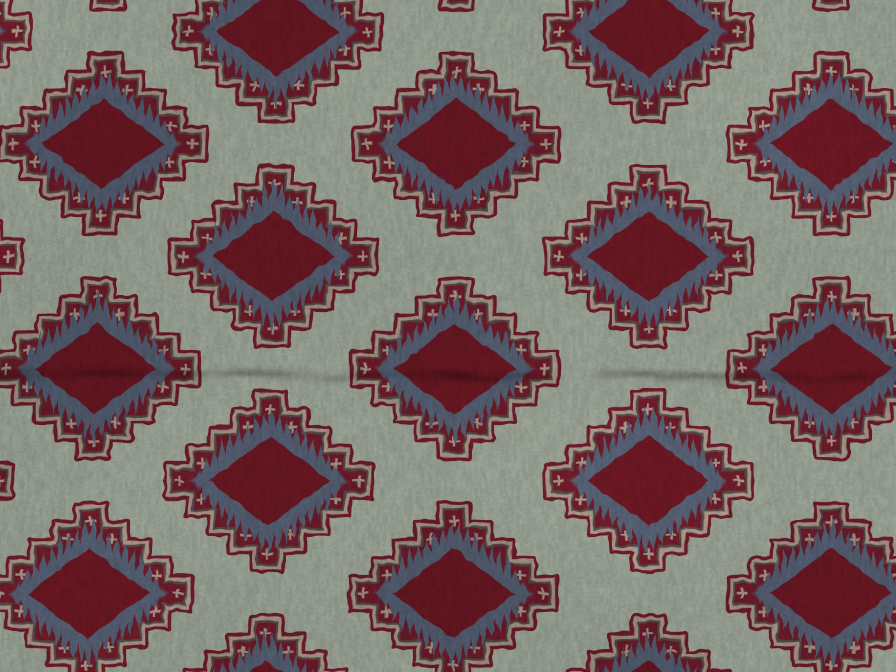
A Shadertoy shader for this pattern:

```glsl
// Worn pile rug: staggered stepped medallions with serrated diamonds on a pale field.

// Lengths are fractions of the canvas height.
const vec3 FIELD   = vec3(0.565, 0.595, 0.548);
const vec3 CRIMSON = vec3(0.400, 0.100, 0.150);
const vec3 HEART   = vec3(0.385, 0.085, 0.125);
const vec3 BLUE    = vec3(0.305, 0.345, 0.415);
const vec3 CREAM   = vec3(0.600, 0.545, 0.490);
const vec3 SHADOW  = vec3(0.310, 0.270, 0.270);

const int   COLUMNS = 6;
const float FIRST_COLUMN = -0.1398;
const float COLUMN_PITCH = 0.2752;
const float FIRST_ROW = 0.953;
const float ROW_PITCH = 0.1672;      // offset between neighbouring columns
const float COLUMN_DRIFT[6] = float[6](0.012, 0.007, -0.007, -0.009, 0.004, 0.001);
const float LEAN = 0.039;            // slant of the leftmost column

const int   STEPS = 5;
const vec2  TOP_STEP = vec2(0.0278, 0.1372);
const vec2  STEP_SIZE = vec2(0.0323, -0.0271);
const float CORNER = 0.005;
const float LINE = 0.0054;           // crimson, then cream, then shadow
const vec2  DIAMOND = vec2(0.0903, 0.0677);
const float BAND = 1.29;             // blue band edge relative to the diamond
const float TOOTH_HEIGHT = 0.36;
const float TOOTH_PITCH = 0.0122;
const vec2  TOP_CROSS = vec2(0.0, 0.1076);
const vec2  CROSS_STEP = vec2(0.0333, -0.0269);
const vec2  CROSS_ARM = vec2(0.0080, 0.0019);
const float FOLD_Y = 0.441;

float hash(vec2 p) {
    p = fract(p * vec2(0.1031, 0.1137));
    p += dot(p, p.yx + 33.33);
    return fract((p.x + p.y) * p.x * 7.31);
}

float noise(vec2 p) {
    vec2 i = floor(p), f = fract(p);
    f = f * f * (3.0 - 2.0 * f);
    return mix(mix(hash(i), hash(i + vec2(1, 0)), f.x),
               mix(hash(i + vec2(0, 1)), hash(i + vec2(1, 1)), f.x), f.y);
}

float fill(float d) {
    return clamp(0.5 - d * iResolution.y / 1.3, 0.0, 1.0);
}

float box(vec2 p, vec2 halfSize) {
    vec2 q = abs(p) - halfSize;
    return length(max(q, 0.0)) + min(max(q.x, q.y), 0.0);
}

// Offset to the nearest medallion; its column and row are returned in id.
vec2 nearestMedallion(vec2 p, out vec2 id) {
    vec2 best = vec2(9.0);
    for (int i = 0; i < COLUMNS; i++) {
        float c = float(i);
        float lean = LEAN * (1.0 - smoothstep(0.0, 4.0, c));
        float x = FIRST_COLUMN + COLUMN_PITCH * c + COLUMN_DRIFT[i] + lean * (p.y - 0.453);
        float y0 = FIRST_ROW - ROW_PITCH * mod(c, 2.0);
        float row = round((p.y - y0) / (2.0 * ROW_PITCH));
        vec2 q = p - vec2(x, y0 + row * 2.0 * ROW_PITCH);
        if (dot(abs(q), 1.0 / DIAMOND) < dot(abs(best), 1.0 / DIAMOND)) {
            best = q;
            id = vec2(c, row);
        }
    }
    return best;
}

float steppedOutline(vec2 p) {
    float d = 9.0;
    for (int k = 0; k < STEPS; k++)
        d = min(d, box(p, TOP_STEP + STEP_SIZE * float(k) - CORNER) - CORNER);
    return d;
}

// One cross per step, leaving the middle step to the teeth.
float crosses(vec2 p) {
    float d = 9.0;
    for (int k = 0; k < STEPS; k++) {
        if (k == 2) continue;
        vec2 q = abs(p) - (TOP_CROSS + CROSS_STEP * float(k));
        d = min(d, min(box(q, CROSS_ARM), box(q, CROSS_ARM.yx)));
    }
    return d;
}

vec3 medallion(vec3 ground, vec2 p, vec2 id) {
    float d = steppedOutline(p);
    vec3 color = mix(ground, CRIMSON, fill(d));
    color = mix(color, CREAM, fill(d + LINE));
    color = mix(color, SHADOW, fill(d + 2.0 * LINE));
    color = mix(color, CRIMSON, fill(d + 2.6 * LINE));
    color = mix(color, CREAM, fill(crosses(p)));

    // Serrated band around the plain heart
    float m = dot(abs(p), 1.0 / DIAMOND);
    float tooth = abs(2.0 * fract(p.x / TOOTH_PITCH + hash(id)) - 1.0);
    tooth *= 0.75 + 0.5 * noise(vec2(p.x / TOOTH_PITCH, sign(p.y) * 7.0) + id * 19.0);
    tooth *= 1.0 - smoothstep(0.085, 0.115, abs(p.x));
    color = mix(color, BLUE, fill((m - BAND - TOOTH_HEIGHT * tooth) * 0.02));
    color = mix(color, HEART, fill((m - 1.0) * 0.054));
    return mix(ground, color * (0.95 + 0.1 * hash(id + 4.7)), fill(d));
}

void mainImage(out vec4 fragColor, in vec2 fragCoord) {
    vec2 p = fragCoord / iResolution.y;

    // Hand-knotted wobble of every edge
    vec2 wobble = vec2(noise(p * 95.0), noise(p * 95.0 + 41.0)) - 0.5;
    vec2 id = vec2(0.0);
    vec2 q = nearestMedallion(p, id) + wobble * 0.0045;
    vec3 color = medallion(FIELD, q, id);

    // Pile streaks, broad fading and a horizontal fold
    float streak = noise(p * vec2(240.0, 75.0)) - 0.5;
    float grain = noise(p * 330.0 + 17.0) - 0.5;
    float fade = noise(p * 3.5 + 5.0) - 0.5;
    color *= 1.0 + 0.09 * streak + 0.08 * grain + 0.07 * fade;
    float foldOffset = p.y - FOLD_Y - 0.008 * (noise(vec2(p.x * 14.0, 2.0)) - 0.5);
    float fold = exp(-pow(foldOffset / 0.008, 2.0)) * noise(p * vec2(22.0, 90.0) + 9.0);
    color *= 1.0 - 0.32 * fold;
    fragColor = vec4(color, 1.0);
}
```
